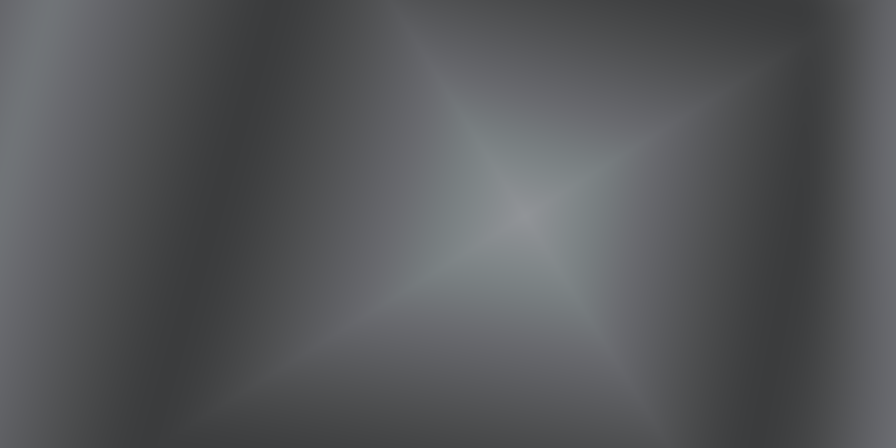
Reproduce this background procedurally as a WebGL 2 fragment shader.

```glsl
#version 300 es
precision highp float;

uniform vec2 u_resolution;
out vec4 fragColor;

const vec2 CANVAS = vec2(2.0, 1.0);
const vec2 STAR_CENTER = vec2(1.172, 0.518);
const vec2 STAR_AXIS = vec2(0.53, -0.848);
const vec2 REACH_NEGATIVE = vec2(0.90, 0.995);
const vec2 REACH_POSITIVE = vec2(0.885, 0.82);

// Absolute value with a rounded base
float softAbs(float x, float radius) {
    return sqrt(x * x + radius * radius);
}

// Four-sided pyramid distance; each half axis has its own reach
float pyramidDistance(vec2 p, vec2 axis, vec2 reachNeg, vec2 reachPos) {
    vec2 q = vec2(dot(p, axis), dot(p, vec2(-axis.y, axis.x)));
    vec2 reach = mix(reachNeg, reachPos, step(0.0, q));
    vec2 scaled = abs(q) / reach;
    return scaled.x + scaled.y;
}

// Bright peak, dark ring at 1, bright again up to the outer fold
float ringLight(float d, float outerFold) {
    float folded = outerFold - softAbs(d - outerFold, 0.06);
    return 0.185 + 0.385 * softAbs(1.0 - folded, 0.13);
}

// Extra light along the right border, stronger toward the top
float borderGlow(vec2 p) {
    float strength = mix(0.04, 0.12, smoothstep(0.0, 0.8, p.y));
    return strength * smoothstep(1.78, 2.0, p.x);
}

// Steel grey: violet in the mid tones, green-grey in the lights
vec3 steel(float light) {
    float cool = smoothstep(0.28, 0.42, light);
    float green = smoothstep(0.40, 0.49, light)
                * (1.0 - 0.6 * smoothstep(0.50, 0.57, light));
    return vec3(light) + vec3(-0.003, 0.001, 0.005)
         + cool * vec3(0.0, 0.0, 0.014) + green * vec3(-0.004, 0.017, 0.008);
}

void main() {
    vec2 p = gl_FragCoord.xy / u_resolution * CANVAS;
    float d = pyramidDistance(p - STAR_CENTER, STAR_AXIS, REACH_NEGATIVE, REACH_POSITIVE);
    float light = ringLight(d, 1.72) + borderGlow(p);
    fragColor = vec4(steel(light), 1.0);
}
```
